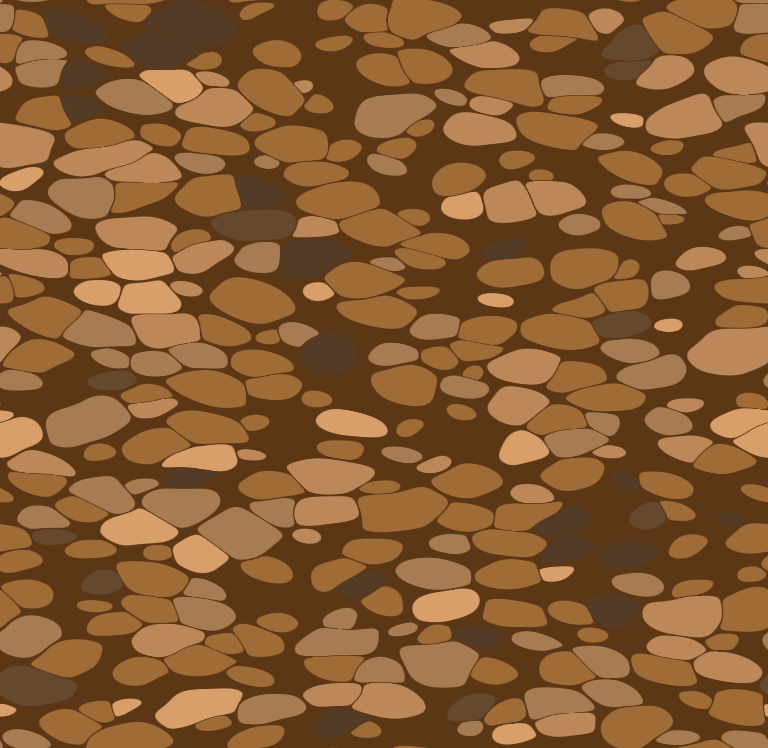
A Shadertoy shader for this texture:

```glsl
const float TAU = 6.2831853;
const vec2 GRID = vec2(13.0, 24.0);   // stones across and up, whole so it tiles

const vec3 SOIL  = vec3(0.360, 0.216, 0.088);
const vec3 OCHRE = vec3(0.622, 0.418, 0.215);
const vec3 TAN   = vec3(0.660, 0.487, 0.320);
const vec3 ROSE  = vec3(0.737, 0.535, 0.350);
const vec3 LIGHT = vec3(0.850, 0.622, 0.418);
const vec3 SHADE = vec3(0.325, 0.230, 0.150);
const vec3 UMBER = vec3(0.395, 0.285, 0.185);

vec3 hash3(vec2 cell, float seed) {
    vec3 p = fract(vec3(cell.xyx + seed) * vec3(0.1031, 0.1030, 0.0973));
    p += dot(p, p.yxz + 33.33);
    return fract((p.xxy + p.yzz) * p.zyx);
}

// Centre (xy) and weight (z) of the stone in a cell, wrapped at the borders
vec3 stoneAt(vec2 cell) {
    vec3 h = hash3(mod(cell, GRID), 3.7);
    return vec3(cell + 0.1 + 0.8 * h.xy, mix(0.3, 1.0, h.z));
}

// Sheared oval that limits how far a stone may grow
float ovalDistance(vec2 d, float radius, vec3 h) {
    d.y += (h.x - 0.5) * 0.8 * d.x;
    d *= vec2(mix(0.85, 1.1, h.y), mix(0.9, 1.3, h.z));
    return length(d) - radius;
}

// Smooth intersection of the oval and the borders shared with neighbours
float stoneDistance(vec2 p, vec2 cell, vec3 stone, float radius) {
    float sharpness = 16.0 / stone.z;
    float oval = ovalDistance(p - stone.xy, radius, hash3(mod(cell, GRID), 19.3));
    float total = exp(sharpness * min(oval, 1.0));
    for (int y = -2; y <= 2; y++)
    for (int x = -2; x <= 2; x++) {
        if (x == 0 && y == 0) continue;
        vec3 other = stoneAt(cell + vec2(x, y));
        vec2 toOther = other.xy - stone.xy;
        float span = length(toOther);
        float border = span * stone.z / (stone.z + other.z);
        float side = dot(p - stone.xy, toOther / span) - border;
        total += exp(sharpness * min(side, 1.0));
    }
    return log(total) / sharpness + 0.01;
}

vec3 stoneColor(vec2 cell) {
    vec3 h = hash3(mod(cell, GRID), 41.9);
    if (h.x < 0.48) return OCHRE;
    if (h.x < 0.69) return TAN;
    if (h.x < 0.82) return ROSE;
    if (h.x < 0.90) return LIGHT;
    return h.y < 0.65 ? SHADE : UMBER;
}

// Periodic bending that makes the outlines uneven
vec2 bend(vec2 uv) {
    vec2 slow = sin(TAU * (uv.yx * vec2(3.0, 2.0) + uv * vec2(1.0, 3.0)));
    vec2 quick = sin(TAU * (uv.yx * vec2(17.0, 11.0) + uv * vec2(7.0, 13.0)) + 1.3);
    return 0.16 * slow + 0.035 * quick;
}

void mainImage(out vec4 fragColor, in vec2 fragCoord) {
    vec2 uv = fragCoord / iResolution.xy;
    vec2 p = uv * GRID + bend(uv);
    vec2 home = floor(p);

    // Nearest stone
    float edge = 1.0;
    vec2 owner = home;
    for (int y = -1; y <= 1; y++)
    for (int x = -1; x <= 1; x++) {
        vec2 cell = home + vec2(x, y);
        vec3 stone = stoneAt(cell);
        float radius = 0.82 * stone.z;
        if (length(p - stone.xy) > radius * 1.5) continue;
        float d = stoneDistance(p, cell, stone, radius);
        if (d < edge) {
            edge = d;
            owner = cell;
        }
    }

    // Flat fill with a smooth rim
    float rim = 0.7 * min(fwidth(edge), GRID.y / iResolution.y) + 1e-4;
    float cover = 1.0 - smoothstep(-rim, rim, edge);
    fragColor = vec4(mix(SOIL, stoneColor(owner), cover), 1.0);
}
```
